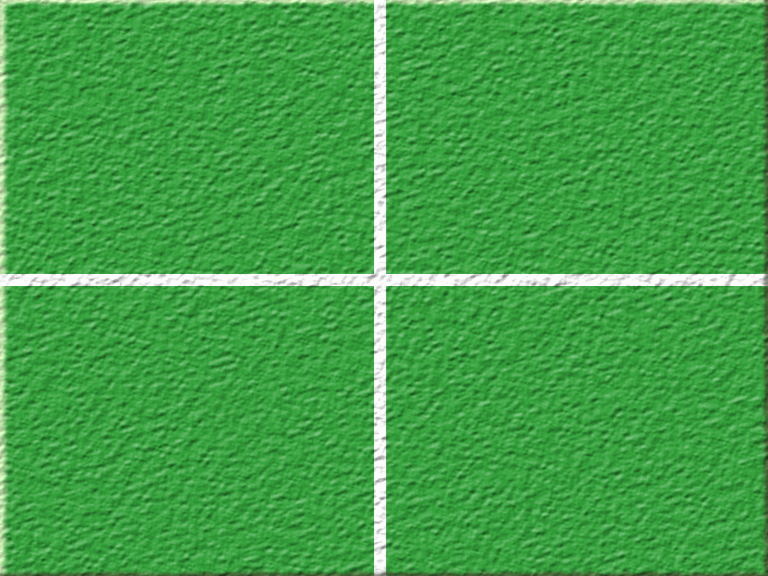
Give the GLSL for this pattern, as a WebGL 1 fragment shader.

```glsl
precision highp float;
// Four green panels, two across and two down, parted by white lines.
// Noise is embossed by light from the upper left to give rough plaster,
// and a bevel runs pale along the left and top, dark along the right and bottom.

uniform vec2 u_resolution;

float hash(vec2 cell) {
  vec3 v = fract(vec3(cell.xyx) * 0.1031);
  v += dot(v, v.yzx + 33.33);
  return fract((v.x + v.y) * v.z);
}

float valueNoise(vec2 p) {
  vec2 cell = floor(p);
  vec2 f = fract(p);
  f = f * f * (3.0 - 2.0 * f);
  float low = mix(hash(cell), hash(cell + vec2(1.0, 0.0)), f.x);
  float high = mix(hash(cell + vec2(0.0, 1.0)), hash(cell + vec2(1.0, 1.0)), f.x);
  return mix(low, high, f.y);
}

// Plaster height: short grains, stretched along a slightly rising diagonal
float plaster(vec2 p) {
  vec2 q = vec2(dot(p, vec2(0.95, 0.3)), dot(p, vec2(-0.3, 0.95))) * vec2(85.0, 135.0) + 40.0;
  float height = 0.0;
  float weight = 0.62;
  for (int i = 0; i < 3; i++) {
    height += weight * valueNoise(q);
    q = q * 1.83 + 17.3;
    weight *= 0.45;
  }
  return height;
}

// Coverage of a straight band, from the distance to its middle
float band(float dist, float halfWidth, float pixel) {
  return 1.0 - smoothstep(halfWidth - 0.5 * pixel, halfWidth + 0.5 * pixel, abs(dist));
}

void main() {
  // The canvas height is one unit
  float pixel = 1.0 / u_resolution.y;
  vec2 p = gl_FragCoord.xy * pixel;
  vec2 size = u_resolution * pixel;

  // Panels and the lines between them
  vec2 fromLines = p - size * vec2(0.495, 0.514);
  float line = max(band(fromLines.x, 0.0105, pixel), band(fromLines.y, 0.0105, pixel));
  vec3 color = mix(vec3(0.205, 0.635, 0.235), vec3(0.985), line);

  // Emboss: slope of the plaster towards the light
  vec2 towardLight = vec2(-0.0014, 0.0022);
  float slope = plaster(p - towardLight) - plaster(p + towardLight);
  float shade = clamp(slope * 0.75, -0.45, 0.4);
  color = mix(color, vec3(1.0), max(shade, 0.0) * 0.85);
  color *= 1.0 + min(shade, 0.0) * 1.05;

  // Bevel with edges roughened by the plaster
  float rough = (plaster(p) - 0.5) * 0.008;
  float leftEdge = 1.0 - smoothstep(0.002, 0.016, p.x + rough);
  float topEdge = 1.0 - smoothstep(0.001, 0.011, size.y - p.y + rough);
  float rightEdge = 1.0 - smoothstep(0.001, 0.011, size.x - p.x + rough);
  float bottomEdge = 1.0 - smoothstep(0.001, 0.010, p.y + rough);
  vec3 pale = mix(vec3(0.82, 0.91, 0.72), vec3(1.0), line) * (1.0 + 0.6 * shade);
  color = mix(color, pale, max(leftEdge, topEdge) * 0.9);
  vec3 dark = mix(vec3(0.26, 0.33, 0.19), vec3(0.45, 0.46, 0.42), line) * (1.0 + 1.2 * shade);
  color = mix(color, dark, max(rightEdge, bottomEdge) * 0.85);

  gl_FragColor = vec4(clamp(color, 0.0, 1.0), 1.0);
}
```
